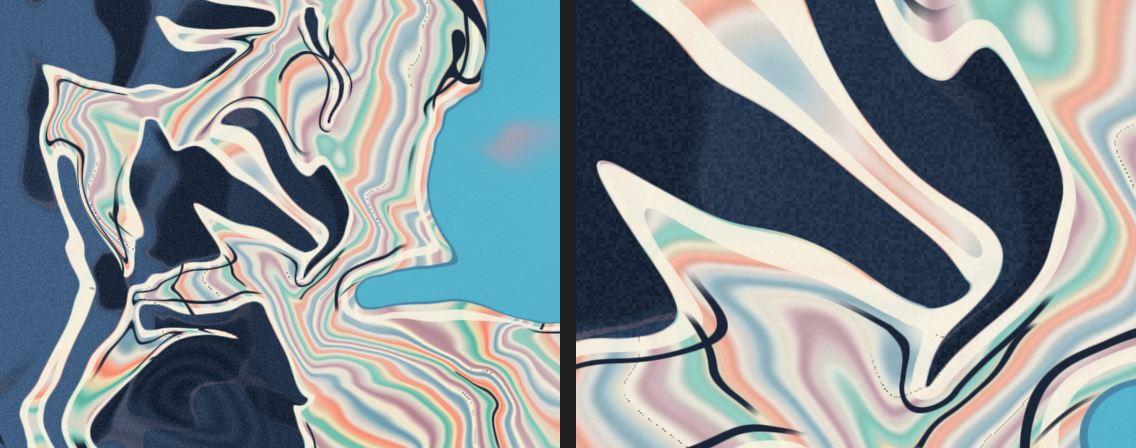
Left, the full canvas; right, a detail of the centre.
Write a Shadertoy shader that draws this background.

```glsl
// Marbled liquid: navy pools and a cyan lake parted by folded, iridescent cream bands.
#define WARP_SCALE 3.0
#define WARP_AMOUNT 0.15
#define BAND_RATE 5.0
#define FOLD_RATE 2.6
#define STRIATION 0.035
#define GRAIN 0.05
#define NAVY vec3(0.10, 0.145, 0.215)
#define SLATE vec3(0.26, 0.38, 0.52)
#define CYAN vec3(0.32, 0.69, 0.79)
#define CREAM vec3(0.92, 0.90, 0.84)
#define ROSE vec3(0.72, 0.61, 0.67)

float hash(vec2 p) {
    vec3 h = fract(p.xyx * 0.1031);
    h += dot(h, h.yzx + 33.33);
    return fract((h.x + h.y) * h.z);
}

float noise(vec2 p) {
    vec2 i = floor(p), f = p - i;
    f = f * f * f * (f * (f * 6.0 - 15.0) + 10.0);
    vec2 e = vec2(0.0, 1.0);
    return mix(mix(hash(i), hash(i + e.yx), f.x),
               mix(hash(i + e.xy), hash(i + e.yy), f.x), f.y);
}

// Successively finer displacements fold the plane like stirred paint.
vec2 stir(vec2 p) {
    float scale = WARP_SCALE, amount = WARP_AMOUNT;
    for (int i = 0; i < 4; i++) {
        vec2 s = p * scale + float(i) * 17.3 + 40.0;
        p += amount * (vec2(noise(s), noise(s + 71.7)) - 0.5);
        scale *= 1.65;
        amount /= 1.7;
    }
    return p;
}

// Capsule whose radius tapers from ra to rb.
float stroke(vec2 p, vec2 a, vec2 b, float ra, float rb) {
    vec2 ab = b - a;
    float h = clamp(dot(p - a, ab) / dot(ab, ab), 0.0, 1.0);
    return length(p - a - ab * h) - mix(ra, rb, h);
}

float join(float a, float b) {
    float k = 0.025, h = max(k - abs(a - b), 0.0) / k;
    return min(a, b) - h * h * k * 0.25;
}

float darkPools(vec2 p) {
    float d = stroke(p, vec2(0.02, 1.1), vec2(0.02, -0.1), 0.15, 0.09);
    d = join(d, stroke(p, vec2(0.12, 0.97), vec2(0.50, 0.87), 0.09, 0.035));
    d = join(d, stroke(p, vec2(0.30, 1.03), vec2(0.56, 0.97), 0.05, 0.02));
    d = join(d, stroke(p, vec2(0.21, 0.56), vec2(0.18, -0.05), 0.045, 0.012));
    d = join(d, stroke(p, vec2(0.39, 0.72), vec2(0.45, 0.52), 0.018, 0.055));
    d = join(d, stroke(p, vec2(0.50, 0.61), vec2(0.66, 0.51), 0.060, 0.012));
    d = join(d, stroke(p, vec2(0.43, 0.52), vec2(0.22, 0.40), 0.035, 0.008));
    d = join(d, stroke(p, vec2(0.56, 0.70), vec2(0.72, 0.59), 0.010, 0.035));
    d = join(d, stroke(p, vec2(0.73, 0.58), vec2(0.68, 0.43), 0.030, 0.002));
    d = join(d, stroke(p, vec2(0.69, 1.02), vec2(0.76, 0.72), 0.014, 0.003));
    d = join(d, stroke(p, vec2(0.42, 0.06), vec2(0.50, 0.08), 0.155, 0.165));
    d = join(d, stroke(p, vec2(0.31, 0.315), vec2(0.50, 0.315), 0.032, 0.045));
    return join(d, stroke(p, vec2(0.52, 0.30), vec2(0.68, 0.14), 0.045, 0.015));
}

float cyanLake(vec2 p) {
    float c = stroke(p, vec2(1.28, 1.05), vec2(1.25, 0.45), 0.17, 0.17);
    c = join(c, stroke(p, vec2(1.14, 0.63), vec2(1.18, 0.50), 0.18, 0.16));
    return join(c, stroke(p, vec2(0.83, 0.365), vec2(1.28, 0.38), 0.042, 0.075));
}

vec3 iridescence(float t) {
    vec3 tones[8] = vec3[8](
        CREAM, vec3(0.78, 0.66, 0.69), vec3(0.87, 0.86, 0.82), vec3(0.55, 0.79, 0.74),
        vec3(0.90, 0.86, 0.76), vec3(0.93, 0.68, 0.60), vec3(0.88, 0.86, 0.83), vec3(0.60, 0.72, 0.76));
    float x = fract(t) * 8.0;
    int i = int(x) & 7;
    return mix(tones[i], tones[(i + 1) & 7], smoothstep(0.1, 0.9, fract(x)));
}

float line(float x, float w) {
    float aa = fwidth(x);
    return 1.0 - smoothstep(w - aa, w + aa, abs(x));
}

float inside(float d) {
    float aa = fwidth(d);
    return 1.0 - smoothstep(-aa, aa, d);
}

void mainImage(out vec4 fragColor, in vec2 fragCoord) {
    vec2 p = fragCoord / iResolution.y, q = stir(p);
    float d = darkPools(q), c = cyanLake(mix(p, q, 0.65));
    float patches = noise(q * 7.0 + 9.0), grain = hash(floor(p * 410.0)) - 0.5;

    // Pastel bands: tall folds above, sideways flow below.
    vec2 flow = q * mix(vec2(2.5, 6.0), vec2(7.0, 2.2), smoothstep(0.3, 0.65, p.y));
    float t = FOLD_RATE * noise(flow + 5.0) + BAND_RATE * (d - c) + 0.5 * noise(q * 9.0);
    vec3 col = iridescence(t);
    float vivid = smoothstep(0.5, 0.85, noise(q * 4.0 + 23.0));
    col = mix(col, col * col * 1.15, vivid * 0.75);
    col += STRIATION * sin(t * 55.0) / (1.0 + 20.0 * fwidth(t));

    // Pale rims and broken ink threads follow the pools.
    float broken = smoothstep(0.42, 0.56, patches);
    col = mix(col, CREAM * 1.05, 0.9 * max(line(d - 0.007, 0.006), line(c - 0.022, 0.007)));
    col = mix(col, NAVY, broken * max(line(d - 0.022, 0.0025), line(c - 0.040, 0.004)));
    col = mix(col, NAVY, smoothstep(0.66, 0.74, patches) * line(fract(t) - 0.5, 0.03));

    // Lake with a soft rose drift and a deeper edge.
    vec3 lake = CYAN + 0.05 * (noise(q * 3.0) - 0.5);
    vec2 drift = (q - vec2(1.18, 0.64)) * vec2(1.0, 2.2);
    lake = mix(lake, ROSE, 0.75 * exp(-dot(drift, drift) * 130.0));
    lake = mix(lake, SLATE, 0.55 * line(c + 0.003, 0.003));
    col = mix(col, lake, inside(c));

    // Navy pools: slate strands to the left, a faint spiral in the round one.
    float strand = noise(q * vec2(16.0, 3.0) + 3.0 * noise(q * 5.0));
    float blue = smoothstep(0.35, 0.65, strand) * mix(0.95, 0.22, smoothstep(0.14, 0.5, p.x - 0.25 * p.y));
    vec3 pool = mix(NAVY, SLATE, blue);
    pool = mix(pool, ROSE * 0.7, 0.5 * line(strand - 0.52, 0.025) * patches);
    vec2 eye = q - vec2(0.45, 0.09);
    pool += 0.025 * sin(length(eye) * 150.0 + atan(eye.y, eye.x)) * smoothstep(0.2, 0.1, length(eye));
    pool += GRAIN * grain;
    col = mix(col, pool, inside(d));

    fragColor = vec4(clamp(col + 0.3 * GRAIN * grain, 0.0, 1.0), 1.0);
}
```
